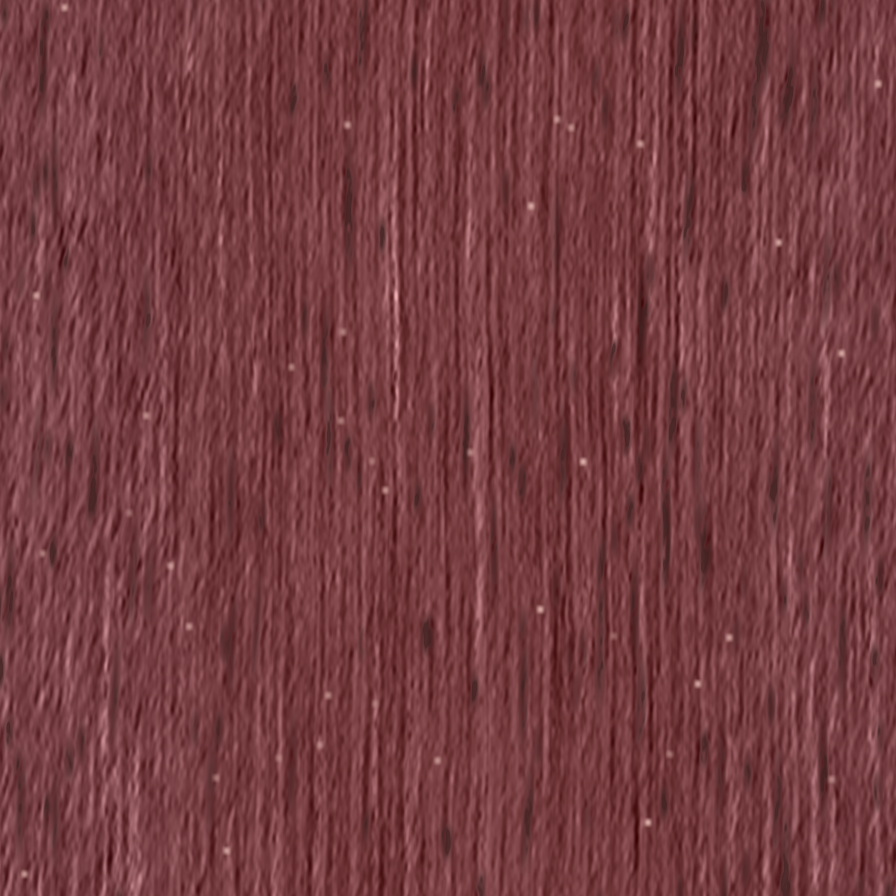
Reproduce this texture procedurally as a Shadertoy shader.

```glsl
// Reddish purple wood with fine upright fibres, slanted flecks and dark pores.
// Every layer is cellular noise: tapered strokes scattered one per cell,
// stretched along the grain and summed into one tone that sets the colour.
#define WOOD_COLOR  vec3(0.460, 0.237, 0.250)
#define TONE_TINT   vec3(1.0, 0.94, 0.97)
#define PORE_COLOR  vec3(0.25, 0.125, 0.125)
#define SPECK_COLOR vec3(0.86, 0.68, 0.66)
#define BAND_GAIN   0.007
#define FIBRE_GAIN  0.082
#define FLECK_GAIN  0.105
#define GRIT_GAIN   0.068
#define LINE_GAIN   0.125
#define PORE_SHARE  0.026
#define SPECK_SHARE 0.0006
#define FLECK_LEAN  0.24

vec4 hash4(vec2 cell) {
    vec4 h = fract(cell.xyxy * vec4(0.1031, 0.1030, 0.0973, 0.1099));
    h += dot(h, h.wzxy + 33.33);
    return fract((h.xxyz + h.yzzw) * h.zywx);
}

// Smooth bump that fades to zero one cell away from its centre.
float bump(vec2 offset) {
    vec2 k = max(1.0 - offset * offset, 0.0);
    return k.x * k.x * k.y * k.y;
}

// Dense strokes around zero; opposite flanks keep each one crisp.
float grain(vec2 p, vec2 cells, float seed) {
    vec2 q = p * cells, base = floor(q);
    float sum = 0.0;
    for (int j = -1; j <= 1; j++)
    for (int i = -1; i <= 1; i++) {
        vec2 cell = base + vec2(i, j);
        vec4 h = hash4(cell + seed * 17.3);
        vec2 d = q - cell - h.xy;
        sum += (2.0 * h.z - 1.0) * bump(d) * (1.0 - 4.5 * d.x * d.x);
    }
    return sum;
}

// Sparse strokes: only the given share of cells holds one.
float marks(vec2 p, vec2 cells, float share, float seed) {
    vec2 q = p * cells, base = floor(q);
    float sum = 0.0;
    for (int j = -1; j <= 1; j++)
    for (int i = -1; i <= 1; i++) {
        vec2 cell = base + vec2(i, j);
        vec4 h = hash4(cell + seed * 17.3);
        sum += step(h.z, share) * (0.4 + 0.6 * h.w) * bump(q - cell - h.xy);
    }
    return sum;
}

void mainImage(out vec4 fragColor, in vec2 fragCoord) {
    vec2 uv = fragCoord / iResolution.y;
    float across = fragCoord.x / iResolution.x;

    // Fibres sway a little; flecks lean to the right as they rise.
    vec2 p = uv;
    p.x += 0.0025 * sin(7.0 * uv.y + 5.0 * uv.x)
         + 0.0007 * sin(31.0 * uv.y + 23.0 * uv.x);
    vec2 leaning = vec2(p.x - FLECK_LEAN * p.y, p.y);
    vec2 tilted = vec2(p.x - 0.03 * p.y, p.y);

    // Straight grain in the middle, leaning flecks towards both sides.
    float side = max(1.0 - smoothstep(0.05, 0.42, across),
                     0.7 * smoothstep(0.68, 0.95, across));

    // Layers from broad bands down to fine grit.
    float band = sin(13.0 * p.x + 2.0 * sin(3.0 * p.y))
               + sin(37.0 * p.x - 2.5 * p.y + 1.0);
    float longFibre = grain(p, vec2(125.0, 3.2), 2.0);
    float fibre = grain(tilted, vec2(140.0, 13.0), 3.0);
    float fleck = grain(leaning, vec2(125.0, 46.0), 4.0);
    float grit = grain(tilted, vec2(165.0, 115.0), 5.0);

    float tone = BAND_GAIN * band
               + FIBRE_GAIN * longFibre * mix(1.25, 0.45, side)
               + FIBRE_GAIN * 0.85 * fibre
               + FLECK_GAIN * fleck * mix(0.4, 1.0, side)
               + GRIT_GAIN * grit
               + 0.014 * (side - 0.4);

    // Long thin pale lines, broken up by the flecks.
    float line = marks(p, vec2(165.0, 4.0), 0.08, 6.0);
    tone += LINE_GAIN * line * clamp(0.85 + 0.7 * fleck + 0.5 * grit, 0.0, 1.5);

    vec3 color = WOOD_COLOR + tone * TONE_TINT;
    color += 0.012 * (side - 0.4) * vec3(-0.4, 0.5, 1.0);

    // Thin dark pores, long and short, with ragged edges.
    float pore = marks(tilted, vec2(135.0, 13.0), PORE_SHARE, 7.0)
               + marks(tilted, vec2(140.0, 34.0), PORE_SHARE, 8.0);
    pore *= 0.8 + 0.7 * grit + 0.6 * fleck;
    color = mix(color, PORE_COLOR, clamp(pore, 0.0, 0.85));

    // A few bright specks.
    float speck = marks(uv, vec2(160.0, 150.0), SPECK_SHARE, 9.0);
    color = mix(color, SPECK_COLOR, clamp(speck, 0.0, 1.0));

    fragColor = vec4(clamp(color, 0.0, 1.0), 1.0);
}
```
